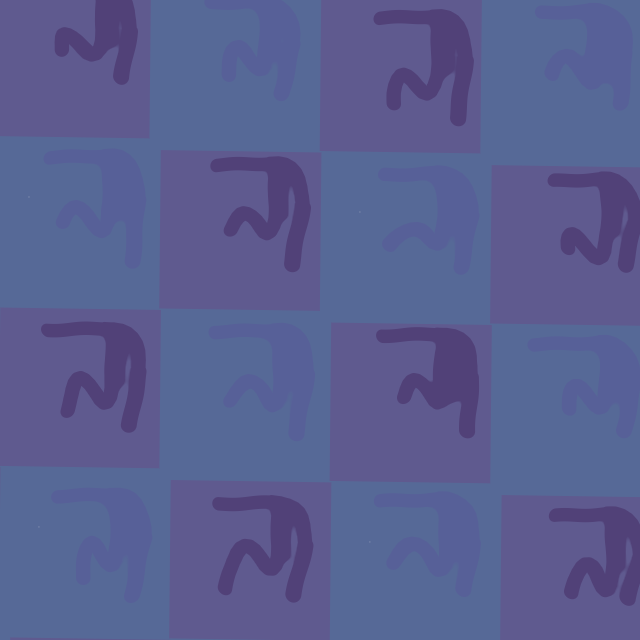
A WebGL 1 fragment shader for this pattern:

```glsl
precision highp float;
// A slightly skewed 4 by 4 checker of purple squares on blue, each cell holding
// a hand-drawn hooked glyph: an outer arch and a bent inner limb, built from
// curve distances and reshaped per cell by a hash.
uniform vec2 u_resolution;

vec4 hash4(vec2 cell) {
  vec4 h = fract(cell.xyxy * vec4(0.1031, 0.1030, 0.0973, 0.1099) + 0.37);
  h += dot(h, h.wzxy + 33.33);
  return fract((h.xxyz + h.yzzw) * h.zywx);
}

float segment(vec2 p, vec2 a, vec2 b) {
  vec2 ab = b - a;
  return length(p - a - ab * clamp(dot(p - a, ab) / dot(ab, ab), 0.0, 1.0));
}

// Distance to a quadratic curve, taken as short chords.
float curve(vec2 p, vec2 a, vec2 b, vec2 c) {
  float d = 9.0;
  vec2 last = a;
  for (int i = 1; i <= 8; i++) {
    float t = float(i) / 8.0;
    vec2 next = mix(mix(a, b, t), mix(b, c, t), t);
    d = min(d, segment(p, last, next));
    last = next;
  }
  return d;
}

float smoothUnion(float a, float b, float k) {
  float h = max(k - abs(a - b), 0.0) / k;
  return min(a, b) - 0.25 * h * h * k;
}

float glyph(vec2 p, vec2 cell, float pale) {
  vec4 r = hash4(cell + 5.0);
  vec4 s = hash4(cell + 47.0);
  p -= (r.xy - 0.5) * vec2(0.07, 0.09);
  p += 0.005 * sin(p.yx * 19.0 + r.zw * 6.28);

  // Outer arch: bar, rounded shoulder, long leg.
  vec2 tip = vec2(0.28 + 0.12 * r.z - 0.03 * pale, 0.12);
  vec2 foot = vec2(0.79 + 0.06 * s.x, 0.62 + 0.14 * r.w + 0.02 * pale);
  float arch = segment(p, tip, vec2(0.66, 0.11)) - 0.042;
  arch = min(arch, curve(p, vec2(0.66, 0.11), vec2(0.88, 0.10), vec2(0.87, 0.38)) - 0.045);
  arch = min(arch, segment(p, vec2(0.87, 0.38), foot) - 0.05);

  // Inner limb: down, up to a knee, then down to the left.
  vec2 bend = vec2(0.72, 0.60 + 0.16 * s.y);
  vec2 knee = vec2(0.42 + 0.10 * s.z, 0.22 + 0.16 * r.x);
  vec2 toe = vec2(0.36 + 0.15 * s.w, 0.49 + 0.18 * r.y);
  vec2 middle = 0.5 * (bend + knee);
  float limb = min(curve(p, vec2(0.70, 0.18), bend, middle),
                   curve(p, middle, knee, toe)) - 0.045;

  // Some cells swell until the gap between the strokes closes.
  float swell = mix(0.03, 0.12, s.x * s.x);
  float body = segment(p, vec2(0.76, 0.24), vec2(0.74, 0.43)) - swell;
  limb = smoothUnion(limb, body, 0.05);
  return smoothUnion(arch, limb, 0.05 + 0.06 * pale * s.z);
}

float cover(float d, float pixel) {
  return clamp(0.5 - d / pixel, 0.0, 1.0);
}

void main() {
  float pixel = 4.0 / u_resolution.y;
  vec2 p = vec2(gl_FragCoord.x, u_resolution.y - gl_FragCoord.y) * pixel;
  p += vec2(0.06, 0.14);
  vec2 home = floor(vec2(0.968 * p.x - 0.029 * p.y, 0.971 * p.y - 0.044 * p.x));
  float square = 0.0, darkInk = 0.0, paleInk = 0.0, speck = 0.0;

  // Squares overhang their lattice cell, so visit the neighbours too.
  for (int j = -1; j <= 1; j++) {
    for (int i = -1; i <= 1; i++) {
      vec2 cell = home + vec2(float(i), float(j));
      vec2 q = p - cell.x * vec2(1.034, 0.047) - cell.y * vec2(0.031, 1.031);
      float pale = mod(cell.x + cell.y, 2.0);
      float ink = cover(glyph(q, cell, pale), pixel);
      if (pale < 0.5) {
        vec2 tilted = q + vec2(0.01 * q.y, -0.015 * q.x);
        vec2 edge = abs(tilted - vec2(0.502, 0.495)) - vec2(0.502, 0.495);
        square = max(square, cover(max(edge.x, edge.y), pixel));
        darkInk = max(darkInk, ink);
      } else {
        paleInk = max(paleInk, ink);
        float dot1 = cover(length(q - vec2(0.21, 0.34)) - 0.005, pixel);
        speck = max(speck, dot1 * mod(cell.y, 2.0));
      }
    }
  }

  vec3 color = vec3(0.337, 0.412, 0.592);
  color = mix(color, vec3(0.50, 0.55, 0.68), 0.6 * speck);
  color = mix(color, vec3(0.341, 0.375, 0.596), paleInk);
  color = mix(color, vec3(0.373, 0.352, 0.560), square);
  color = mix(color, vec3(0.316, 0.254, 0.470), darkInk);
  gl_FragColor = vec4(color, 1.0);
}
```
